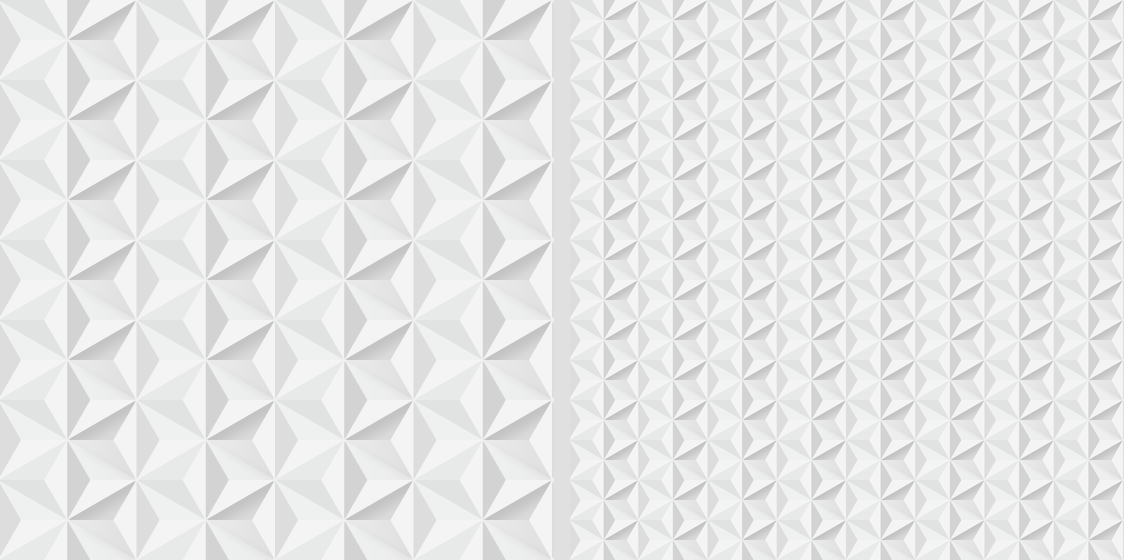
Left, the tile; right, the same tile 2 across and 2 down.
Reproduce this pattern procedurally as a WebGL 2 fragment shader.

```glsl
#version 300 es
precision highp float;

uniform vec2 u_resolution;
out vec4 fragColor;

const vec2 REPEATS = vec2(4.0, 7.0);   // whole repeats across and down
const float COLUMN_SHIFT = 0.4855;     // start of the deep column, in repeats
const float ROW_ASPECT = 0.866;        // column width over triangle side
const int SAMPLES = 4;                 // antialiasing samples per axis

const vec3 WHITE = vec3(0.957);
const vec3 DEEP_SIDE = vec3(0.826);
const vec3 PALE_SIDE = vec3(0.866);
const vec3 MIST = vec3(0.937, 0.945, 0.943);
const vec3 HAZE = vec3(0.910, 0.919, 0.917);
const vec3 ASH = vec3(0.880, 0.890, 0.886);

// Facets of the triangle pointing right; d is the distance from its slanted edge
vec3 rightPointing(float u, float a, float d, bool upper, bool deep) {
    if (a < 0.5 - 1.5 * u) return deep ? DEEP_SIDE : PALE_SIDE;
    if (!upper) return WHITE;
    if (!deep) return MIST;
    float shadow = (1.0 - smoothstep(0.0, 0.12, d)) * smoothstep(0.05, 0.4, u);
    return mix(MIST, vec3(0.922), u) - 0.025 * shadow;
}

// Facets of the triangle pointing left; b is the height from its axis
vec3 leftPointing(float u, float b, float d, bool upper, bool deep) {
    if (b < 1.5 * u - 1.0) return WHITE;
    if (upper) return deep ? mix(vec3(0.765), vec3(0.855), smoothstep(0.0, 0.3, d)) : HAZE;
    if (!deep) return ASH;
    return mix(vec3(0.928), vec3(0.872), u) - 0.012 * (1.0 - smoothstep(0.0, 0.1, d));
}

// Soft bright point where six triangles meet
float vertexGlow(float u, float a, float b) {
    float leftDist = length(vec2(u * ROW_ASPECT, b));
    float rightDist = length(vec2((1.0 - u) * ROW_ASPECT, a));
    return 1.0 - smoothstep(0.0, 0.045, min(leftDist, rightDist));
}

vec3 pattern(vec2 uv) {
    vec2 cell = uv * REPEATS - vec2(COLUMN_SHIFT, 0.0);
    float x = fract(cell.x) * 2.0;
    bool deep = x < 1.0;

    // Column coordinates: left vertices at w = 0, right vertices at w = 0.5
    float u = fract(x);
    float w = fract(cell.y + (deep ? 0.5 : 0.0));
    float a = abs(w - 0.5);
    float b = 0.5 - a;
    float edge = 0.5 * (1.0 - u) - a;

    vec3 color = edge > 0.0
        ? rightPointing(u, a, edge, w > 0.5, deep)
        : leftPointing(u, b, -edge, w < 0.5, deep);
    return mix(color, WHITE, 0.8 * vertexGlow(u, a, b));
}

void main() {
    // Average a grid of samples to smooth the facet edges
    vec3 sum = vec3(0.0);
    for (int j = 0; j < SAMPLES; j++) {
        for (int i = 0; i < SAMPLES; i++) {
            vec2 offset = (vec2(i, j) + 0.5) / float(SAMPLES) - 0.5;
            sum += pattern((gl_FragCoord.xy + offset) / u_resolution);
        }
    }
    fragColor = vec4(sum / float(SAMPLES * SAMPLES), 1.0);
}
```
